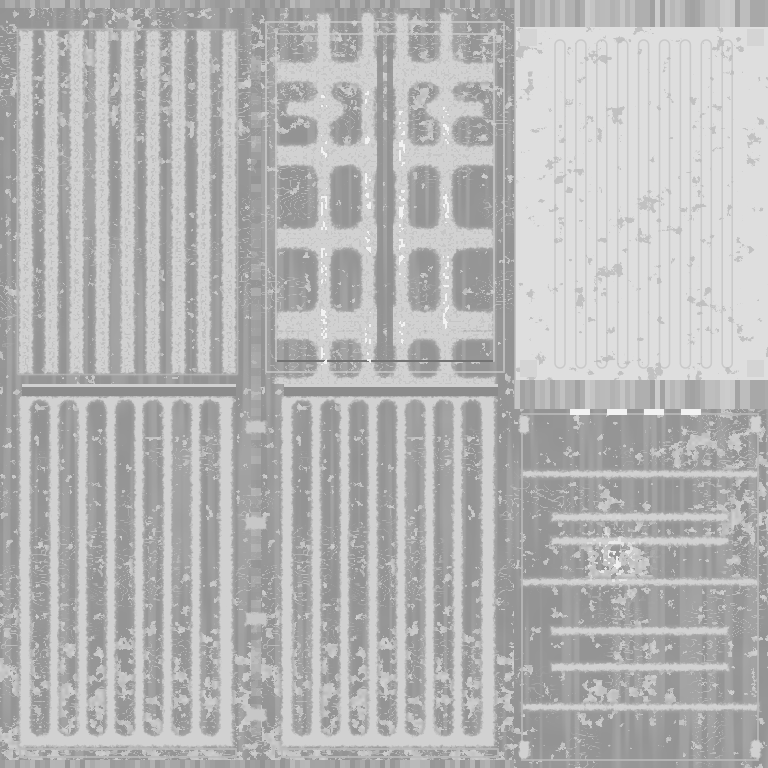
Write a WebGL 2 fragment shader that draws this texture map.

```glsl
#version 300 es
precision highp float;
uniform vec2 u_resolution;
out vec4 fragColor;

const float GRID = 768.0;  // layout units across the canvas
const float DARK = 0.575, MID = 0.645, SOFT = 0.73, LIGHT = 0.82, PALE = 0.872, WHITE = 0.95;
const float JITTER = 4.5;  // raggedness of worn edges
const float RIB_PITCH = 25.4, SLOT_PITCH = 28.3, GROOVE_PITCH = 20.9, BAND_PITCH = 83.0;
const float TWIN_SHIFT = 262.0;

float aa, grit, tone;  // pixel size, edge noise, current grey

float hash(vec2 p) { return fract(sin(dot(p, vec2(127.1, 311.7))) * 43758.5453); }
float noise(vec2 p) {
  vec2 i = floor(p), f = fract(p);
  f *= f * (3.0 - 2.0 * f);
  return mix(mix(hash(i), hash(i + vec2(1, 0)), f.x),
             mix(hash(i + vec2(0, 1)), hash(i + 1.0), f.x), f.y);
}
float fbm(vec2 p) {
  float sum = 0.0, amp = 0.5;
  for (int i = 0; i < 5; i++) { sum += amp * noise(p); p = p * 2.03 + 17.3; amp *= 0.55; }
  return sum;
}

// Box from its corners: left, top, right, bottom
float box(vec2 p, vec4 b) {
  vec2 d = max(b.xy - p, p - b.zw);
  return length(max(d, 0.0)) + min(max(d.x, d.y), 0.0);
}
float fill(float d) { return clamp(0.5 - d / aa, 0.0, 1.0); }
float outline(float d) { return fill(abs(d) - 0.8); }
float worn(float d) { return smoothstep(1.8, -1.4, d + JITTER * (grit - 0.5)); }
float blob(vec2 p, vec4 b) { p = (p - b.xy) / b.zw; return exp(-dot(p, p)); }
float tile(float x, float pitch) { return mod(x + 0.5 * pitch, pitch) - 0.5 * pitch; }
void paint(float grey, float mask) { tone = mix(tone, grey, mask); }
void raised(float d, float face) {
  paint(MID, 0.7 * smoothstep(5.0, 0.0, d));
  paint(face, worn(d));
}

// Flaked patches plus flowing grain lines
float scratches(vec2 p, float density) {
  float flakes = smoothstep(0.0, 0.04, fbm(p * 0.13) - mix(0.79, 0.44, density));
  float flow = abs(fract(fbm(p * vec2(0.012, 0.025) + 5.0) * 16.0) - 0.5);
  float area = smoothstep(0.48, 0.6, noise(p * 0.024 + 9.0) * 0.65 + density * 0.5);
  return max(flakes, 0.7 * area * smoothstep(0.1, 0.03, flow));
}

void ribbedPanel(vec2 p) {
  float x = abs(tile(p.x - 26.0, RIB_PITCH)), plate = box(p, vec4(19, 31, 236, 373));
  float speckle = smoothstep(0.52, 0.72, noise(p * 0.7)) * smoothstep(5.0, 1.0, x);
  raised(max(x - 6.3, plate), mix(LIGHT, SOFT, 0.8 * speckle));
  paint(SOFT, 0.7 * outline(plate - 1.5));
}

void slottedPanel(vec2 p) {
  float x = tile(p.x - 40.1, SLOT_PITCH);
  float slot = box(vec2(x, p.y), vec4(-1, 409, 1, 727)) - 9.0;
  slot = max(slot, abs(p.x - 127.0) - 97.0);
  raised(max(box(p, vec4(20, 397, 232, 746)), -slot), LIGHT);
  paint(SOFT, outline(box(p, vec4(20, 749, 236, 757))));
  paint(0.55, fill(box(p, vec4(22, 387, 236, 396))));
  paint(LIGHT, fill(box(p, vec4(22, 383, 236, 387))));
}

void doorPanel(vec2 p) {
  vec2 m = vec2(abs(p.x - 385.0), p.y);
  float bars = min(abs(m.x - 17.0), abs(m.x - 61.0));
  float posts = max(bars - 6.0, abs(m.y - 197.0) - 183.0);
  float bands = max(abs(tile(m.y - 72.5, BAND_PITCH)) - 9.5, box(m, vec4(10, 60, 108, 339)));
  bands = min(bands, box(m, vec4(46, 106, 94, 112)) - 4.0);
  bands = min(bands, box(m, vec4(10, 331, 108, 339)));
  bands = min(bands, box(m, vec4(0, 378, 110, 385)));
  float join = max(14.0 - abs(posts - bands), 0.0);
  raised(min(posts, bands) - join * join / 56.0, mix(LIGHT, SOFT, 0.5 * step(0.68, noise(p * 0.6))));
  paint(LIGHT, 0.8 * outline(box(m, vec4(-109, 34, 109, 361))));
  paint(LIGHT, 0.8 * outline(box(m, vec4(-119, 22, 119, 372))));
  paint(DARK, 0.85 * fill(box(m, vec4(2, 36, 8, 359))));
  paint(0.45, fill(box(m, vec4(0, 360, 108, 362))));
  // Bright chips along the lock bars
  float chips = step(0.64, noise(p * vec2(0.5, 0.35))) * step(0.5, noise(p * 0.05));
  paint(WHITE, chips * fill(max(bars - 3.0, abs(m.y - 228.0) - 137.0)));
}

void palePanel(vec2 p) {
  float x = tile(p.x - 560.0, GROOVE_PITCH), body = fill(box(p, vec4(516, 27, 768, 380)));
  float groove = box(vec2(x, p.y), vec4(0, 45, 0, 363)) - 5.0;
  paint(PALE, body);
  paint(0.79, outline(groove) * step(abs(p.x - 643.5), 94.0));
  paint(SOFT, body * 0.8 * smoothstep(0.69, 0.75, fbm(p * 0.1 + 30.0)));
  paint(0.83, fill(box(abs(p - vec2(642, 203)), vec4(105, 157, 122, 174))));
}

void beamPanel(vec2 p) {
  vec2 c = abs(p - vec2(640, 587));
  float rows = min(min(abs(p.y - 474.0), abs(p.y - 582.0)), abs(p.y - 707.0));
  float inner = min(abs(abs(p.y - 529.0) - 12.0), abs(abs(p.y - 649.0) - 18.0));
  raised(min(max(rows - 2.7, c.x - 118.0), max(inner - 3.2, c.x - 88.0)), LIGHT);
  paint(SOFT, outline(max(c.x - 118.0, c.y - 173.0)));
  paint(LIGHT, worn(box(c, vec4(114, 157, 118, 168)) - 3.0));
  float tabs = max(abs(tile(p.x - 580.0, 37.0)) - 10.0, abs(p.x - 635.0) - 70.0);
  paint(WHITE, fill(max(tabs, abs(p.y - 412.0) - 3.0)));
  paint(WHITE, step(0.74, noise(p * 0.35)) * blob(p, vec4(612, 560, 28, 32)));
}

void main() {
  vec2 p = gl_FragCoord.xy / u_resolution * GRID;
  p.y = GRID - p.y;
  aa = GRID / u_resolution.x;
  grit = fbm(p * 0.4);
  bool right = p.x > 514.0, lower = p.y > 384.0;
  vec2 q = p;
  if (!right && lower && p.x > TWIN_SHIFT) q.x -= TWIN_SHIFT;

  // Streaked ground, worn in weathered regions
  float streak = smoothstep(0.45, 0.8, noise(p * vec2(0.22, 0.006)));
  tone = mix(DARK, MID, 0.75 * streak + 0.25 * noise(p * 0.05));
  float density = 0.2;
  if (right) density += 0.75 * blob(p, vec4(615, 560, 42, 50)) + 0.65 * blob(p, vec4(742, 500, 28, 70))
    + 0.4 * blob(p, vec4(690, 445, 60, 25)) + 0.5 * blob(p, vec4(630, 690, 55, 45));
  else if (lower) density += 0.48 * smoothstep(540.0, 690.0, p.y);
  else density += 0.35 * blob(p, vec4(120, 70, 130, 70)) + 0.6 * blob(p, vec4(385, 85, 120, 50));
  paint(mix(SOFT, LIGHT, noise(p * 0.3)), scratches(q, density));

  float column = hash(vec2(floor(p.x / 5.0), 1));
  if (right) {
    if (p.y > 409.0) beamPanel(p);
    else { tone = mix(0.62, 0.8, column); palePanel(p); }
  } else {
    if (lower) slottedPanel(q);
    else if (p.x < 250.0) ribbedPanel(p);
    else if (p.x > 262.0) doorPanel(p);
    // Hinge strip in the gutter
    float strip = abs(p.x - 256.0) - 5.0, link = hash(vec2(floor(p.y / 8.0), 4));
    paint(mix(DARK, SOFT, link), 0.7 * fill(max(strip, abs(p.y - 392.0) - 343.0)));
    if (lower) paint(0.78, worn(max(strip - 5.0, abs(tile(p.y - 427.0, 96.0)) - 6.0)));
    if (abs(p.y - 384.0) > 376.0) tone = mix(DARK, SOFT, column);
  }
  fragColor = vec4(vec3(tone), 1);
}
```
